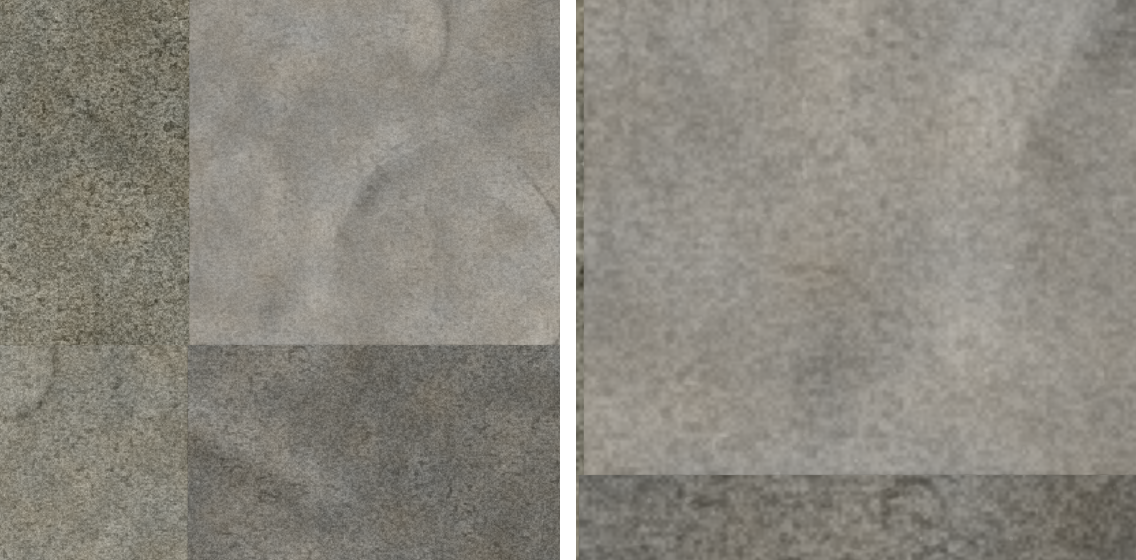
Left: the whole. Right: its middle third, enlarged.
A WebGL 2 fragment shader for this texture:

```glsl
#version 300 es
precision highp float;

// Tile colours; the fourth value is surface roughness
#define TOP_LEFT vec4(0.480, 0.467, 0.412, 0.170)
#define TOP_RIGHT vec4(0.582, 0.566, 0.534, 0.070)
#define LOW_LEFT vec4(0.530, 0.517, 0.468, 0.130)
#define LOW_RIGHT vec4(0.448, 0.437, 0.408, 0.110)
#define SEAM_UPPER vec2(0.338, 0.384)
#define SEAM_LOWER vec2(0.335, 0.384)
#define SEAM_WIDTH 0.0018
#define CLOUD 0.12
#define MOTTLE 0.13
#define PITTING 0.75
#define WARP 0.045

uniform vec2 u_resolution;
out vec4 outColor;

float hash(vec2 p) {
  uvec2 q = uvec2(ivec2(p));
  uint h = q.x * 1664525u + q.y * 2246822519u + 374761393u;
  h = (h ^ (h >> 15)) * 2654435761u;
  h = (h ^ (h >> 13)) * 3266489917u;
  return float((h ^ (h >> 16)) & 65535u) / 65535.0;
}

float noise(vec2 p) {
  vec2 i = floor(p), f = fract(p);
  f = f * f * (3.0 - 2.0 * f);
  vec2 e = vec2(1.0, 0.0);
  return mix(mix(hash(i), hash(i + e), f.x),
             mix(hash(i + e.yx), hash(i + e.xx), f.x), f.y);
}

float fbm(vec2 p) {
  float sum = 0.0, amp = 0.5;
  for (int i = 0; i < 5; i++) {
    sum += amp * noise(p);
    p = mat2(1.6, 1.2, -1.2, 1.6) * p + 5.7;
    amp *= 0.5;
  }
  return sum / 0.97;
}

float bell(float d, float width) {
  return exp(-d * d / (width * width));
}

float blob(vec2 p, vec2 center, vec2 radii) {
  return bell(length((p - center) / radii), 1.0);
}

// Approximate signed distance to an elliptical cleft
float cleft(vec2 p, vec2 center, vec2 radii) {
  return (length((p - center) / radii) - 1.0) * min(radii.x, radii.y);
}

// Broad dome, stains and flaked patch on the pale slab
float paleSlab(vec2 p, vec2 uv, float patchy) {
  float d = cleft(p, vec2(0.80, 0.50), vec2(0.21, 0.25));
  float left = 1.0 - smoothstep(0.72, 0.87, uv.x);
  float fade = smoothstep(0.45, 0.60, uv.y);
  float tone = left * (0.035 * bell(d - 0.003, 0.003) * fade
    + 0.030 * bell(d - 0.025, 0.025)
    - 0.110 * bell(d + 0.022, 0.020) * fade * patchy);
  tone += (1.0 - left) * (0.030 * bell(d + 0.025, 0.025)
    - 0.080 * bell(d - 0.003, 0.004) * smoothstep(0.90, 0.96, uv.x));
  tone -= 0.110 * patchy * blob(p, vec2(0.49, 0.47), vec2(0.035, 0.06));
  tone -= 0.060 * patchy * blob(p, vec2(0.52, 0.68), vec2(0.03, 0.08));
  tone -= 0.055 * smoothstep(0.78, 0.95, uv.x) * smoothstep(0.65, 0.82, uv.y);
  float flake = cleft(p, vec2(0.755, 0.94), vec2(0.038, 0.075));
  tone += 0.035 * (1.0 - smoothstep(-0.015, 0.004, flake));
  tone -= 0.060 * bell(flake - 0.006, 0.006) * smoothstep(0.75, 0.80, uv.x);
  return tone;
}

// Soft diagonal swell on the dark slab
float darkSlab(vec2 p, vec2 uv) {
  float d = p.y - 0.20 + 0.45 * (p.x - 0.34);
  float fade = 1.0 - smoothstep(0.45, 0.72, uv.x);
  return fade * (0.040 * bell(d - 0.065, 0.035) - 0.060 * bell(d, 0.032));
}

// Raised flakes with shadowed rims on the lower left slab
float flakedSlab(vec2 p) {
  float a = cleft(p, vec2(0.025, 0.335), vec2(0.075, 0.085));
  float b = cleft(p, vec2(0.265, 0.315), vec2(0.055, 0.070));
  float tone = 0.030 * (1.0 - smoothstep(-0.02, 0.002, a));
  tone += 0.020 * (1.0 - smoothstep(-0.02, 0.002, b));
  return tone - 0.080 * bell(a - 0.005, 0.005) - 0.040 * bell(b - 0.004, 0.005);
}

void main() {
  vec2 uv = gl_FragCoord.xy / u_resolution;
  vec2 pixel = 1.0 / u_resolution;
  vec2 seam = uv.y < SEAM_UPPER.y ? SEAM_LOWER : SEAM_UPPER;
  vec2 side = smoothstep(-pixel, pixel, uv - seam);

  // Each slab gets its own stretch of noise
  vec2 p = uv + step(seam, uv) * vec2(7.3, 3.7) + 2.0;
  vec4 slab = mix(mix(LOW_LEFT, LOW_RIGHT, side.x),
                  mix(TOP_LEFT, TOP_RIGHT, side.x), side.y);
  float mottle = fbm(p * vec2(20.0, 17.0));
  float patchy = smoothstep(0.30, 0.65, mottle);
  vec2 bent = uv + WARP * (vec2(fbm(p * 9.0), fbm(p * 9.0 + 31.0)) - 0.5);

  // Large forms
  float tone = CLOUD * (fbm(p * vec2(5.0, 4.0)) - 0.5) + MOTTLE * (mottle - 0.5);
  tone += side.x * side.y * paleSlab(bent, uv, patchy);
  tone += side.x * (1.0 - side.y) * darkSlab(bent, uv);
  tone += (1.0 - side.x) * (1.0 - side.y) * flakedSlab(bent);

  // Sandy grain, clustered pits and bright specks
  float grain = noise(p * vec2(190.0, 250.0)) + noise(p * 410.0) - 1.0;
  float pits = smoothstep(0.62, 0.90, noise(p * vec2(115.0, 150.0))) * patchy;
  float specks = smoothstep(0.90, 0.98, noise(p * 130.0 + 47.0));
  tone += slab.a * (grain - PITTING * pits + 0.6 * specks);

  // Tight joints
  vec2 gap = abs(uv - seam);
  tone -= 0.05 * bell(gap.x, SEAM_WIDTH) * noise(p * 90.0);
  tone -= 0.02 * bell(gap.y, SEAM_WIDTH);

  float warmth = fbm(p * 14.0 + 19.0) - 0.5;
  vec3 color = slab.rgb + tone + 0.01 + warmth * vec3(0.035, 0.005, -0.035);
  outColor = vec4(clamp(color, 0.0, 1.0), 1.0);
}
```
